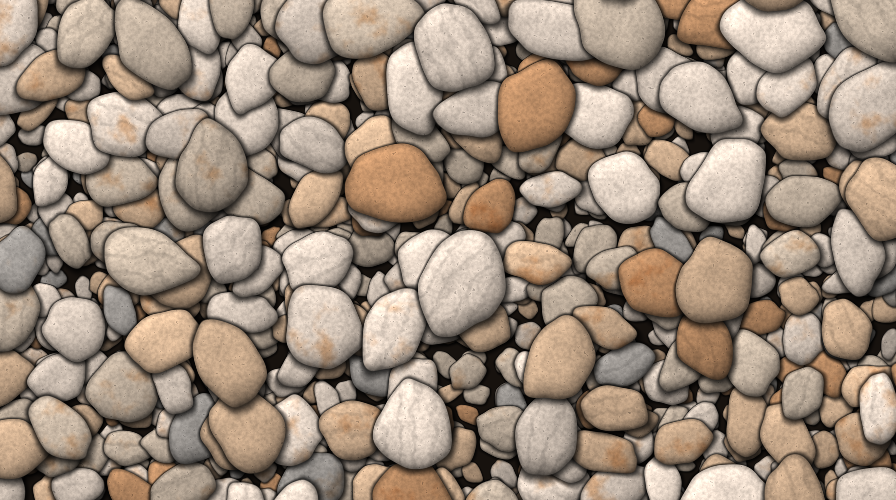
Write a WebGL 1 fragment shader that draws this texture.

```glsl
precision highp float;
// A bed of smooth river pebbles, piled from fine gravel up to large stones.
// Each layer is a jittered grid of rounded polygons, painted back to front
// with a contact shadow, domed lighting and mineral grain from gradient noise.

uniform vec2 u_resolution;

vec2 hash2(vec2 p) {
  vec3 q = fract(vec3(p.xyx) * vec3(0.1031, 0.1030, 0.0973));
  q += dot(q, q.yzx + 33.33);
  return fract((q.xx + q.yz) * q.zy);
}

float cornerSlope(vec2 corner, vec2 offset) {
  float angle = 6.2832 * hash2(corner).x;
  return dot(vec2(cos(angle), sin(angle)), offset);
}

float gradientNoise(vec2 p) {
  vec2 i = floor(p), f = p - i;
  vec2 u = f * f * f * (f * (f * 6.0 - 15.0) + 10.0);
  vec2 e = vec2(1.0, 0.0);
  return mix(mix(cornerSlope(i, f), cornerSlope(i + e, f - e), u.x),
             mix(cornerSlope(i + e.yx, f - e.yx), cornerSlope(i + 1.0, f - 1.0), u.x), u.y);
}

float fbm(vec2 p) {
  float sum = 0.0, amplitude = 0.6;
  for (int i = 0; i < 4; i++) {
    sum += amplitude * gradientNoise(p);
    p = mat2(1.6, 1.2, -1.2, 1.6) * p + 7.3;
    amplitude *= 0.55;
  }
  return sum;
}

vec3 stoneColor(vec2 rnd) {
  vec3 stone = vec3(0.85, 0.79, 0.735);                     // chalky
  if (rnd.x > 0.40) stone = vec3(0.75, 0.685, 0.615);       // beige grey
  if (rnd.x > 0.63) stone = vec3(0.80, 0.675, 0.555);       // sandstone
  if (rnd.x > 0.86) stone = vec3(0.72, 0.54, 0.39);         // rust
  if (rnd.x > 0.92) stone = vec3(0.62, 0.60, 0.58);         // slate
  return stone * mix(0.88, 1.06, rnd.y);
}

// Rounded polygon: x is 1 on the outline, yz is the outward gradient.
vec3 pebbleShape(vec2 s, vec2 id) {
  float r = length(s) / 1.1;
  float sum = pow(r, 7.0);
  vec2 slope = pow(r, 5.0) * s / 1.21;
  for (int i = 0; i < 5; i++) {
    vec2 rnd = hash2(id + 9.7 * float(i + 1));
    float angle = (float(i) + 0.7 * rnd.x) * 1.2566;
    vec2 facet = vec2(cos(angle), sin(angle)) / (0.80 + 0.28 * rnd.y);
    float t = max(dot(s, facet), 0.0);
    sum += pow(t, 7.0);
    slope += pow(t, 6.0) * facet;
  }
  return vec3(pow(sum, 1.0 / 7.0), slope);
}

vec3 shadePebble(vec2 q, float f, vec2 outward, vec2 id, float tone) {
  vec2 kind = hash2(id + 71.0);
  vec3 stone = stoneColor(hash2(id + 53.0));
  float blotch = fbm(q * 14.0 + id * 3.7);
  float grain = fbm(q * 110.0 + id * 5.1);
  stone *= 1.0 + 0.14 * blotch + 0.24 * grain;
  // Iron stains, sediment bands and dark specks on some of the stones
  stone = mix(stone, stone * vec3(0.86, 0.74, 0.62),
              smoothstep(0.0, 0.5, blotch) * step(0.6, kind.x));
  float band = sin(q.y * 170.0 + 7.0 * blotch);
  stone *= 1.0 - 0.09 * smoothstep(0.4, 1.0, band) * step(0.68, kind.y);
  stone *= 1.0 - 0.30 * smoothstep(0.26, 0.48, grain);
  // Soft daylight from the upper left over a flattened dome
  vec2 tilt = outward * pow(f, 3.0) * 1.1 + 0.07 * blotch;
  vec3 normal = normalize(vec3(tilt, 1.0));
  float light = 0.44 + 0.72 * max(dot(normal, normalize(vec3(-0.3, 0.55, 0.8))), 0.0);
  light *= 1.0 - 0.24 * smoothstep(0.86, 1.0, f);
  return stone * light * tone;
}

void paintLayer(inout vec3 color, vec2 uv, float cell, float keep, float tone, float seed) {
  float pixel = 0.6 / u_resolution.y;
  vec2 home = floor(uv / cell);
  for (int y = -1; y <= 1; y++) {
    for (int x = -1; x <= 1; x++) {
      vec2 grid = home + vec2(float(x), float(y));
      vec2 id = grid + seed;
      vec2 rnd = hash2(id + 31.0);
      vec2 center = (grid + 0.5 + 0.56 * (hash2(id) - 0.5)) * cell;
      vec2 toPixel = uv - center;
      if (rnd.x > keep || length(toPixel) > cell) continue;
      vec2 size = hash2(id + 13.0);
      float longAxis = cell * mix(0.46, 0.68, size.x);
      vec2 axes = longAxis * vec2(1.0, mix(0.58, 0.92, size.y));
      float turn = 6.2832 * rnd.y, c = cos(turn), s = sin(turn);
      mat2 spin = mat2(c, -s, s, c);
      vec2 q = spin * toPixel;
      vec2 local = q / axes;
      vec3 shape = pebbleShape(local + 0.08 * gradientNoise(local * 1.7 + id), id);
      float edge = (shape.x - 1.0) * axes.y;
      vec2 outward = normalize((shape.yz / axes) * spin + 1e-6);
      float reach = cell * (0.085 - 0.05 * dot(outward, vec2(-0.4, 0.8)));
      color *= mix(0.16, 1.0, smoothstep(-0.2 * reach, reach, edge));
      if (edge < pixel) {
        vec3 pebble = shadePebble(q, min(shape.x, 1.0), outward, id, tone);
        color = mix(color, pebble, 1.0 - smoothstep(-pixel, pixel, edge));
      }
    }
  }
}

void main() {
  vec2 uv = gl_FragCoord.xy / u_resolution.y;
  vec3 color = vec3(0.09, 0.07, 0.055);
  paintLayer(color, uv + 0.013, 0.052, 0.92, 0.84, 11.0);
  paintLayer(color, uv + 0.031, 0.083, 0.92, 0.95, 137.0);
  paintLayer(color, uv + 0.057, 0.122, 0.90, 1.02, 263.0);
  paintLayer(color, uv + 0.094, 0.160, 0.50, 1.04, 389.0);
  gl_FragColor = vec4(color, 1.0);
}
```
